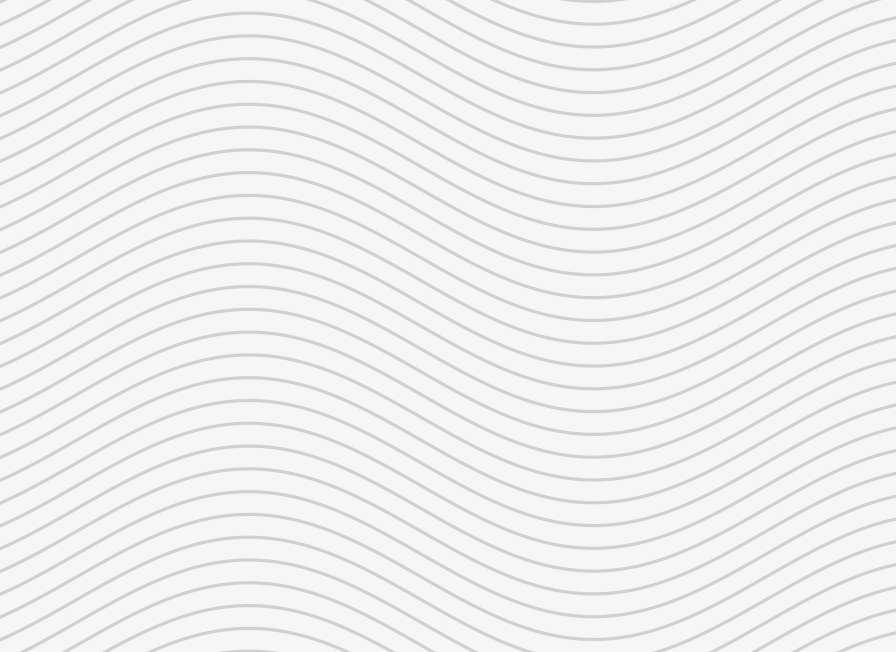
Give the GLSL for this background, as a Shadertoy shader.

```glsl
// Evenly stacked thin grey sine waves on a pale background.

// Lengths are fractions of the canvas height.
const vec3 PAPER_COLOR = vec3(0.965);
const vec3 LINE_COLOR = vec3(0.815);
const float LINE_SPACING = 0.03495;
const float LINE_WIDTH = 0.0049;
const float WAVE_LENGTH = 1.0573;
const float WAVE_HEIGHT = 0.0959;         // crest above the middle of a wave
const vec2 CREST = vec2(0.3817, 0.9799);  // crest of one of the lines
const float TAU = 6.2831853;

// Distance to the nearest wave centre line, corrected for its slope.
float waveDistance(vec2 p) {
    float waveNumber = TAU / WAVE_LENGTH;
    float phase = (p.x - CREST.x) * waveNumber;
    float offset = p.y - CREST.y - WAVE_HEIGHT * (cos(phase) - 1.0);
    float vertical = abs(fract(offset / LINE_SPACING + 0.5) - 0.5) * LINE_SPACING;
    float slope = WAVE_HEIGHT * waveNumber * sin(phase);
    return vertical / sqrt(1.0 + slope * slope);
}

void mainImage(out vec4 fragColor, in vec2 fragCoord) {
    vec2 p = fragCoord / iResolution.y;
    float pixel = 1.0 / iResolution.y;

    // Coverage of the stroke, smoothed over about one pixel
    float edge = waveDistance(p) - 0.5 * LINE_WIDTH;
    float ink = 1.0 - smoothstep(-0.7 * pixel, 0.7 * pixel, edge);

    fragColor = vec4(mix(PAPER_COLOR, LINE_COLOR, ink), 1.0);
}
```
